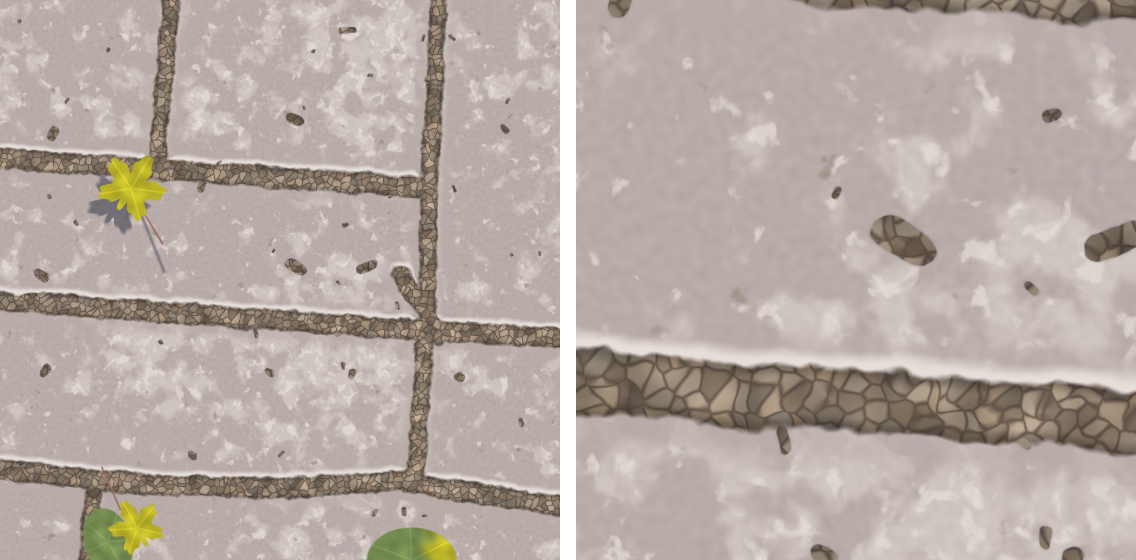
Left, the full canvas; right, a detail of the centre.
Reproduce this texture procedurally as a Shadertoy shader.

```glsl
// Weathered stone paving with gritty joints, twigs and a few fallen leaves.
// Warped segments form the joints, Voronoi cells the grit inside them,
// layered gradient noise the crust on the slabs, polar shapes the leaves.
const vec3 STONE = vec3(0.72, 0.67, 0.66), PALE = vec3(0.81, 0.77, 0.75);
const vec3 CHALK = vec3(0.9, 0.87, 0.85), GRIT = vec3(0.59, 0.53, 0.46);
const vec3 SOIL = vec3(0.36, 0.3, 0.26), SHADE = vec3(0.4, 0.38, 0.42);
const vec3 GREEN = vec3(0.45, 0.54, 0.31), YELLOW = vec3(0.73, 0.7, 0.16);
const vec3 STEM = vec3(0.6, 0.43, 0.37);

// Joint end points: start xy, end xy
const vec4 COURSES[7] = vec4[7](
    vec4(-0.1, 0.724, 0.76, 0.665), vec4(-0.1, 0.47, 0.78, 0.408),
    vec4(0.78, 0.408, 1.1, 0.392), vec4(-0.1, 0.172, 0.25, 0.135),
    vec4(0.25, 0.135, 0.52, 0.128), vec4(0.52, 0.128, 0.73, 0.143),
    vec4(0.73, 0.137, 1.1, 0.082));
const vec4 UPRIGHTS[6] = vec4[6](
    vec4(0.788, 1.1, 0.768, 0.69), vec4(0.768, 0.69, 0.762, 0.43),
    vec4(0.762, 0.43, 0.741, 0.14), vec4(0.313, 1.1, 0.281, 0.71),
    vec4(0.168, 0.14, 0.145, -0.1), vec4(0.715, 0.51, 0.785, 0.4));

vec2 hash2(vec2 c) {
    return fract(sin(vec2(dot(c, vec2(127.1, 311.7)), dot(c, vec2(269.5, 183.3)))) * 43758.5);
}
float corner(vec2 cell, vec2 f, vec2 o) { return dot(2.0 * hash2(cell + o) - 1.0, f - o); }

// Gradient noise, centred on zero
float noise(vec2 p) {
    vec2 c = floor(p), f = fract(p), u = f * f * (3.0 - 2.0 * f);
    return mix(mix(corner(c, f, vec2(0)), corner(c, f, vec2(1, 0)), u.x),
               mix(corner(c, f, vec2(0, 1)), corner(c, f, vec2(1)), u.x), u.y);
}
float fbm(vec2 p) {
    float sum = 0.0, amp = 1.0;
    for (int i = 0; i < 4; i++, amp *= 0.5) {
        sum += amp * noise(p);
        p = mat2(1.6, 1.2, -1.2, 1.6) * p + 3.7;
    }
    return sum;
}
float segment(vec2 p, vec4 s, float halfWidth) {
    vec2 a = p - s.xy, b = s.zw - s.xy;
    return length(a - b * clamp(dot(a, b) / dot(b, b), 0.0, 1.0)) - halfWidth;
}
vec2 rotate(vec2 p, float a) { return mat2(cos(a), -sin(a), sin(a), cos(a)) * p; }
vec3 over(vec3 base, vec3 color, float d, float soft) {
    return mix(color, base, smoothstep(-soft, soft, d));
}
float joints(vec2 p) {
    float d = 1.0;
    for (int i = 0; i < 7; i++) d = min(d, segment(p, COURSES[i], 0.0185));
    for (int i = 0; i < 6; i++) d = min(d, segment(p, UPRIGHTS[i], 0.0155));
    return d;
}
vec3 slab(vec2 p) {
    vec2 w = p + 0.012 * vec2(noise(p * 30.0), noise(p * 30.0 + 7.0));
    float crust = fbm(w * 24.0) + 0.6 * fbm(p * 4.0);
    vec3 c = mix(STONE, PALE, smoothstep(-0.05, 0.35, crust));
    c = mix(c, CHALK, 0.7 * smoothstep(0.2, 0.5, fbm(w * 55.0 + 9.0) + 0.5 * crust));
    c = mix(c, GRIT, 0.7 * smoothstep(0.42, 0.65, fbm(p * 38.0 + 31.0)));
    return c + 0.04 * noise(p * 150.0);
}
// Pebbles from Voronoi cells, dark in the gaps
vec3 grit(vec2 p) {
    vec2 q = p * 85.0 + 0.8 * noise(p * 60.0), tone = vec2(0);
    float near = 9.0, next = 9.0;
    for (int k = 0; k < 9; k++) {
        vec2 id = floor(q) + vec2(k % 3 - 1, k / 3 - 1);
        float d = length(id + hash2(id) - q);
        next = min(next, max(near, d));
        if (d < near) { near = d; tone = hash2(id + 17.0); }
    }
    vec3 pebble = GRIT * mix(0.78, 1.17, tone.x) + vec3(0.04, 0, -0.03) * (tone.y - 0.5);
    return mix(SOIL, pebble, smoothstep(-0.1, 0.35, next - near)) * (1.0 + 0.4 * noise(p * 45.0));
}
// A short twig in some of the grid cells
float twigs(vec2 p, float cells, float chance) {
    vec2 id = floor(p * cells), r = hash2(id + 3.0), s = hash2(id + 41.0);
    vec2 q = rotate(fract(p * cells) - 0.25 - 0.5 * r, 6.28 * s.x);
    float d = segment(q, vec4(-0.09 * r.y, 0, 0.09 * r.y + 0.01, 0), 0.035 + 0.03 * r.x);
    return s.y < chance ? d / cells : 1.0;
}
// Five-lobed leaf, tip along the rotated y axis
float maple(vec2 p, float size, float angle) {
    vec2 q = rotate(p, angle);
    float a = abs(atan(q.x, q.y)), lobe = pow(abs(cos(2.72 * a)), 1.3);
    return 0.7 * (length(q) - size * (0.48 + lobe * (0.52 - 0.04 * a) + 0.05 * sin(19.0 * a)));
}
float oval(vec2 p, vec2 radii) { return (length(p / radii) - 1.0) * min(radii.x, radii.y); }
vec3 veined(vec2 p, vec3 tint, float angle) {
    vec2 q = rotate(p, angle);
    float vein = smoothstep(0.008, 0.0, length(q) * abs(sin(2.72 * atan(q.x, q.y))));
    return tint * (1.0 + 0.25 * noise(p * 45.0) + 0.12 * vein);
}

void mainImage(out vec4 fragColor, in vec2 fragCoord) {
    vec2 p = fragCoord / iResolution.xy;
    float px = 1.0 / iResolution.y;
    // Slabs with bright lower rims, then the sunken joints
    vec2 w = p + 0.007 * vec2(fbm(p * 22.0), fbm(p * 22.0 + 13.0));
    float d = joints(w);
    float facing = clamp((joints(w + vec2(0.001, 0.004)) - d) / 0.004, 0.0, 1.0);
    vec3 grain = grit(p), c = mix(STONE, slab(p), 0.4 + 0.6 * smoothstep(0.008, 0.03, d));
    c = mix(c, CHALK, facing * smoothstep(0.013, 0.003, d));
    c = over(c, grain * mix(0.72, 1.0, smoothstep(0.0, 0.009, -d)), d + 0.004 * noise(p * 90.0), 0.0015 + px);
    // Loose twigs and crumbs
    float debris = min(twigs(w, 7.0, 0.22), twigs(w + 0.37, 19.0, 0.13));
    c = over(over(c, SHADE, debris + 0.001, 0.003), grain * 0.9, debris, px);
    // Maple leaf with its shadow and stalk
    vec2 leaf = p - vec2(0.234, 0.664);
    float shadow = min(maple(leaf + vec2(0.024, 0.028), 0.058, -0.55),
                       segment(p, vec4(0.247, 0.63, 0.293, 0.515), 0.002));
    c = over(c, mix(c, SHADE, 0.85), shadow, 0.002 + px);
    c = over(c, STEM, segment(p, vec4(0.245, 0.64, 0.29, 0.565), 0.0015), px);
    c = over(c, veined(leaf, YELLOW, -0.55), maple(leaf, 0.064, -0.55), px);
    // Leaves at the lower edge
    vec2 left = p - vec2(0.193, 0.032), right = p - vec2(0.735, 0), top = p - vec2(0.245, 0.057);
    vec3 mottled = mix(GREEN, YELLOW, smoothstep(0.0, 0.07, right.x + 0.06 * noise(p * 30.0)));
    c = over(c, veined(left, GREEN, -0.3), oval(rotate(left, 0.3), vec2(0.042, 0.062)), px);
    c = over(c, veined(right, mottled, 1.2), oval(right, vec2(0.08, 0.058)), px);
    c = over(c, STEM, segment(p, vec4(0.215, 0.09, 0.182, 0.165), 0.0015), px);
    c = over(c, veined(top, YELLOW, 0.5), maple(top, 0.052, 0.5), px);
    fragColor = vec4(clamp(c, 0.0, 1.0), 1);
}
```
